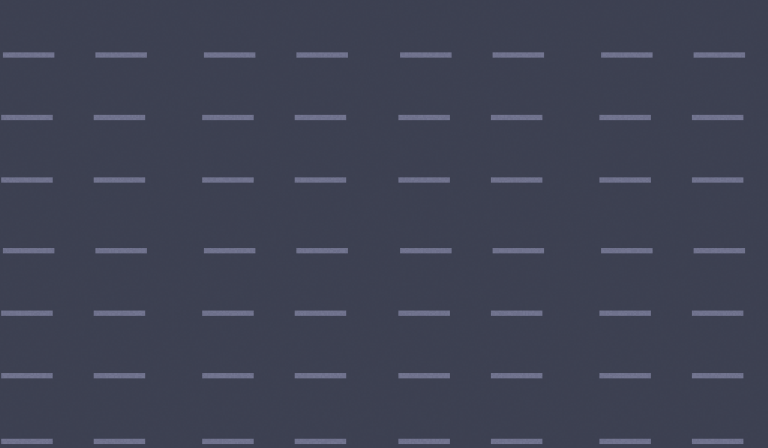
Write a WebGL 2 fragment shader that draws this pattern.

```glsl
#version 300 es
precision highp float;
// Rows of short pale dashes on dark slate. Dashes stand in pairs, four pairs across,
// and rows come in groups of three whose first row is nudged right; seven rows in all.
// Each dash is an antialiased box, placed by loops over rows, pairs and pair members.

uniform vec2 u_resolution;
out vec4 fragColor;

// Layout units: the canvas spans SHEET, measured from its top left corner.
const vec2 SHEET = vec2(768.0, 448.0);
const vec2 DASH_SIZE = vec2(51.5, 5.3);

const int ROWS = 7;
const int PAIRS = 4;
const int ROWS_PER_GROUP = 3;

const float LEFT_MARGIN = 1.2;
const float PAIR_PITCH = 198.6;
const float ODD_PAIR_SHIFT = 2.4;
const float DASH_PITCH = 92.5;

const float TOP_ROW = 55.0;
const float ROW_PITCH = 62.5;
const float GROUP_PITCH = 195.7;
const float LEAD_ROW_SHIFT = 1.7;
const float LAST_ROW_LIFT = 5.0;

const vec3 SLATE = vec3(0.238, 0.252, 0.318);
const vec3 LAVENDER = vec3(0.440, 0.450, 0.555);
const float DASH_GRAIN = 0.025;
const float GROUND_GRAIN = 0.005;

float hash(vec2 p) {
    vec3 q = fract(vec3(p.xyx) * 0.1031);
    q += dot(q, q.yzx + 33.33);
    return fract((q.x + q.y) * q.z);
}

// Coverage of a box, with edges softened over one screen pixel.
float boxCoverage(vec2 offset, vec2 halfSize, vec2 pixel) {
    vec2 inside = clamp((halfSize - abs(offset)) / pixel + 0.5, 0.0, 1.0);
    return inside.x * inside.y;
}

// Centre of one dash; the last row starts a group but keeps the plain alignment.
vec2 dashCentre(int row, int pair, int member) {
    int group = row / ROWS_PER_GROUP;
    int step = row - group * ROWS_PER_GROUP;
    bool isLast = row == ROWS - 1;

    float x = LEFT_MARGIN + float(pair) * PAIR_PITCH + float(member) * DASH_PITCH;
    x += float(pair % 2) * ODD_PAIR_SHIFT;
    x += (step == 0 && !isLast) ? LEAD_ROW_SHIFT : 0.0;

    float y = TOP_ROW + float(group) * GROUP_PITCH + float(step) * ROW_PITCH;
    y -= isLast ? LAST_ROW_LIFT : 0.0;
    return vec2(x + 0.5 * DASH_SIZE.x, y);
}

void main() {
    vec2 uv = gl_FragCoord.xy / u_resolution;
    vec2 p = vec2(uv.x, 1.0 - uv.y) * SHEET;
    vec2 pixel = SHEET / u_resolution;

    // Dashes
    float dash = 0.0;
    for (int row = 0; row < ROWS; row++) {
        for (int pair = 0; pair < PAIRS; pair++) {
            for (int member = 0; member < 2; member++) {
                vec2 offset = p - dashCentre(row, pair, member);
                dash = max(dash, boxCoverage(offset, 0.5 * DASH_SIZE, pixel));
            }
        }
    }

    // Faint grain, stronger on the dashes than on the ground
    float grain = hash(floor(p / 1.5)) - 0.5;
    vec3 color = mix(SLATE, LAVENDER, dash);
    color += grain * mix(GROUND_GRAIN, DASH_GRAIN, dash);
    fragColor = vec4(color, 1.0);
}
```
